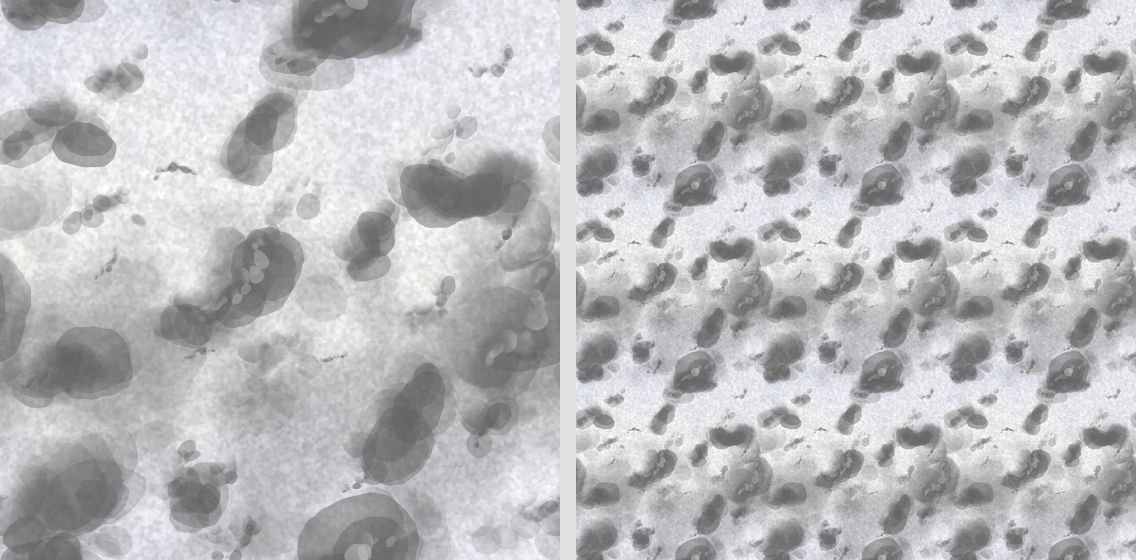
Left, the tile; right, the same tile 3 across and 3 down.
Write a three.js fragment shader that draws this texture.

```glsl
// Grey ink washes on pale mottled paper: clusters of translucent ellipses
// strewn along short curved strokes, layered from broad veils to small beads.
// Every offset is wrapped and all noise has whole periods, so it tiles.
varying vec2 vUv;

const float TAU = 6.2831853;

vec2 hash2(vec2 p) {
  vec2 s = vec2(dot(p, vec2(127.1, 311.7)), dot(p, vec2(269.5, 183.3)));
  return fract(sin(s) * 43758.547);
}

mat2 rotation(float a) {
  float c = cos(a), s = sin(a);
  return mat2(c, -s, s, c);
}

// Soft cellular noise; the half cell keeps the wrapped index an exact integer
float cellular(vec2 uv, float cells) {
  vec2 p = uv * cells, id = floor(p), f = fract(p);
  float sum = 0.0, weight = 0.0;
  for (int y = -1; y <= 1; y++) {
    for (int x = -1; x <= 1; x++) {
      vec2 o = vec2(float(x), float(y));
      vec2 h = hash2(floor(mod(id + o + 0.5, cells)) + 3.0);
      vec2 d = o + h - f;
      float w = exp(-6.0 * dot(d, d));
      sum += w * fract(h.x * 7.0 + h.y * 13.0);
      weight += w;
    }
  }
  return sum / weight;
}

// Broad layered sines with whole periods, about -1 to 1
float drift(vec2 p) {
  p *= TAU;
  float n = sin(p.x - 2.0 * p.y + 1.3 * sin(2.0 * p.x + p.y));
  n += 0.6 * sin(3.0 * p.x - 2.0 * p.y + 1.5 * sin(p.x + 3.0 * p.y));
  n += 0.35 * sin(4.0 * p.x + 5.0 * p.y + 2.0 * sin(3.0 * p.x - 4.0 * p.y));
  return n / 1.95;
}

// Lays clusters of overlapping ellipses; band limits their height on the canvas
vec3 inkClusters(vec3 col, vec2 p, float seed, int count, float band,
                 float reach, float size, float spread, float ink, float alpha) {
  for (int i = 0; i < 18; i++) {
    if (i >= count) break;
    float id = float(i) + 1.0;
    vec2 h = hash2(vec2(id, seed));
    vec2 centre = fract(id * vec2(0.7549, 0.5698) + seed * vec2(0.37, 0.61));
    centre = (centre + 0.14 * (h.yx - 0.5)) * vec2(1.0, band);
    float scale = 0.7 + 0.6 * h.x;
    vec2 d = (fract(p - centre + 0.5) - 0.5) / scale;
    if (length(d) > 1.6 * reach + 1.5 * size) continue;

    // Stroke space: x runs along the cluster, mostly up to the right
    d = rotation(0.5 + 1.2 * (h.y - 0.5)) * d;
    float bend = 1.4 * (fract(h.x * 9.0) - 0.5);
    for (int j = 0; j < 13; j++) {
      vec2 a = hash2(vec2(float(j) + 3.0, id + seed * 17.0));
      vec2 b = hash2(vec2(id + seed * 5.0, float(j) + 41.0));
      float t = (float(j) + a.x) / 6.5 - 1.0;
      vec2 offset = reach * vec2(t, bend * (t * t - 0.3) + spread * (a.y * 2.0 - 1.0));
      float radius = size * (0.4 + 0.9 * b.x) * (1.0 - 0.3 * t * t);
      vec2 q = rotation(1.6 * fract(b.y * 5.0) - 0.8) * (d - offset);
      q.y /= 0.62 + 0.38 * b.y;

      // Some ellipses are feathered inwards, some fade to one side as crescents
      float soft = 0.0012 + 0.5 * radius * step(0.65, fract(b.x * 11.0));
      float edge = 1.0 - smoothstep(-soft, 0.0012, (length(q) - radius) * scale);
      float fade = mix(1.0, clamp(0.55 - 0.6 * q.y / radius, 0.0, 1.0), step(0.45, a.y));
      col = mix(col, vec3(ink), edge * fade * alpha * (0.6 + 0.8 * a.x));
    }
  }
  return col;
}

void main() {
  vec2 uv = vUv;
  float grain = 0.6 * cellular(uv, 160.0) + 0.4 * cellular(uv, 80.0) - 0.5;
  float cloud = drift(uv);

  // Paper: warm white above, cool white below and to the right
  float cool = 0.5 - 0.35 * sin(TAU * (uv.y - 0.3)) + 0.3 * cloud;
  vec3 col = mix(vec3(0.93, 0.93, 0.92), vec3(0.885, 0.893, 0.925), clamp(cool, 0.0, 1.0));

  // Soft fog, thickest in the lower half
  float fog = smoothstep(-0.3, 0.9, 0.7 * cos(TAU * (uv.y - 0.3)) + 0.65 * cloud);
  col = mix(col, vec3(0.69, 0.695, 0.70), 0.75 * fog);
  col += grain * 0.14;

  // A slight ripple keeps the ellipse outlines organic
  vec2 w = uv * TAU;
  vec2 p = uv + 0.005 * sin(w.yx * vec2(7.0, 5.0) + 2.0 * sin(w * 3.0));
  p += 0.0008 * sin(w.yx * vec2(31.0, 27.0) + 2.0 * sin(w * 13.0));

  // Veils and loose crescents
  col = inkClusters(col, p, 2.0, 8, 0.65, 0.130, 0.070, 0.50, 0.56, 0.18);
  col = inkClusters(col, p, 14.0, 8, 1.0, 0.070, 0.036, 0.60, 0.50, 0.18);

  // Large masses, compact blots, ragged flakes and dark beads
  col = inkClusters(col, p, 3.0, 4, 1.0, 0.120, 0.085, 0.42, 0.40, 0.36);
  col = inkClusters(col, p, 5.0, 11, 1.0, 0.075, 0.056, 0.40, 0.39, 0.38);
  col = inkClusters(col, p, 8.0, 11, 1.0, 0.050, 0.020, 0.55, 0.38, 0.28);
  col = inkClusters(col, p, 11.0, 12, 1.0, 0.036, 0.009, 0.16, 0.38, 0.38);

  // Pale beads strung across the large masses
  col = inkClusters(col, p, 3.0, 3, 1.0, 0.110, 0.018, 0.13, 0.82, 0.30);

  // Paper tooth showing faintly through the ink
  col += grain * 0.025;
  gl_FragColor = vec4(clamp(col, 0.0, 1.0), 1.0);
}
```
